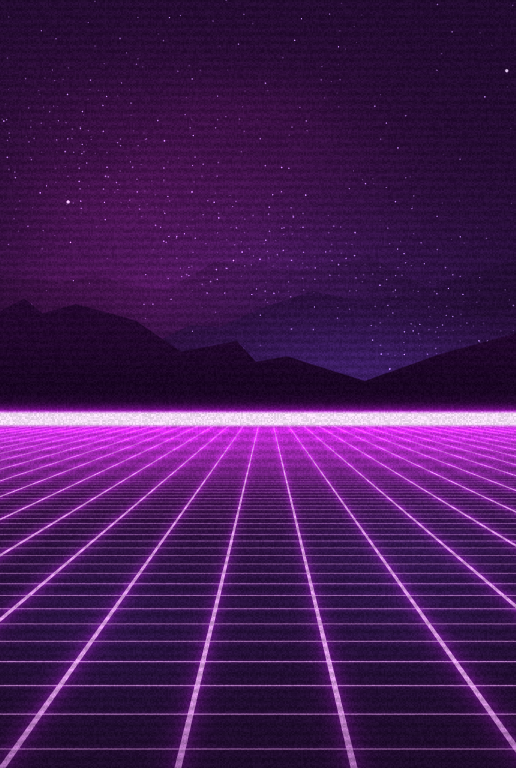
Write a Shadertoy shader that draws this background.

```glsl
// Neon night: a starry nebula sky over layered ridges, a white-hot horizon
// and a glowing perspective grid. Ridges are polylines, the grid is a plane
// projected by 1/depth, and scanlines plus grain finish the surface.

const float ASPECT = 0.672;          // design width over height
const float BAND_LOW = 0.4453;       // horizon band, in canvas heights
const float BAND_HIGH = 0.4635;
const vec2 VANISH = vec2(0.5155, 0.487);
const float COLUMN_GAP = 0.471;      // grid column width per unit depth
const float ROW_STEP = 0.2355;       // grid row step in inverse depth
const float ROW_SHIFT = 0.185;
const float SCANLINES = 90.0;
const float GRAIN_CELLS = 512.0;

const vec3 NIGHT = vec3(0.145, 0.045, 0.205);
const vec3 NEBULA_PINK = vec3(0.24, 0.045, 0.20);
const vec3 NEBULA_BLUE = vec3(0.14, 0.10, 0.29);
const vec3 RIDGE_DARK = vec3(0.105, 0.02, 0.15);
const vec3 GROUND = vec3(0.125, 0.045, 0.18);
const vec3 MAGENTA = vec3(0.83, 0.08, 0.93);
const vec3 LINE_PINK = vec3(0.93, 0.68, 0.96);
const vec3 BAND_WHITE = vec3(0.94, 0.85, 0.95);

const vec2 FRONT[12] = vec2[12](vec2(0, .595), vec2(.047, .611), vec2(.083, .592),
    vec2(.147, .604), vec2(.262, .583), vec2(.351, .542), vec2(.459, .556),
    vec2(.496, .529), vec2(.556, .536), vec2(.707, .504), vec2(.853, .539), vec2(1, .566));
const vec2 MIDDLE[12] = vec2[12](vec2(0, .52), vec2(.31, .557), vec2(.37, .577),
    vec2(.426, .574), vec2(.508, .599), vec2(.605, .621), vec2(.678, .611),
    vec2(.72, .609), vec2(.775, .615), vec2(.872, .599), vec2(.94, .587), vec2(1, .603));
const vec2 FAR[12] = vec2[12](vec2(0, .642), vec2(.116, .632), vec2(.184, .642),
    vec2(.252, .629), vec2(.32, .622), vec2(.417, .659), vec2(.484, .655),
    vec2(.581, .648), vec2(.717, .665), vec2(.833, .625), vec2(.92, .645), vec2(1, .661));

float hash(vec2 p) {
    vec3 q = fract(p.xyx * 0.1031);
    q += dot(q, q.yzx + 33.33);
    return fract((q.x + q.y) * q.z);
}

float noise(vec2 p) {
    vec2 i = floor(p), f = fract(p);
    f = f * f * (3.0 - 2.0 * f);
    return mix(mix(hash(i), hash(i + vec2(1, 0)), f.x),
               mix(hash(i + vec2(0, 1)), hash(i + 1.0), f.x), f.y);
}

float blob(vec2 uv, vec2 center, vec2 size) {
    vec2 q = (uv - center) / size;
    return exp(-dot(q, q));
}

// Coverage below a ridge polyline
float ridge(vec2 uv, vec2 line[12], float px) {
    float h = line[0].y;
    for (int i = 0; i < 11; i++) {
        float t = (uv.x - line[i].x) / (line[i + 1].x - line[i].x);
        if (t >= 0.0) h = mix(line[i].y, line[i + 1].y, min(t, 1.0));
    }
    return smoothstep(-px, px, h - uv.y);
}

// Scattered points, one candidate per cell
float stars(vec2 p, float cells, float density, float px) {
    vec2 id = floor(p * cells);
    vec2 spot = 0.2 + 0.6 * vec2(hash(id + 7.1), hash(id + 41.7));
    float size = 0.0006 + 0.0005 * hash(id + 19.3);
    float dist = length(fract(p * cells) - spot) / cells;
    float power = hash(id + 63.9);
    return step(hash(id), density) * (0.2 + 0.8 * power * power)
         * (1.0 - smoothstep(0.0, size + 0.7 * px, dist));
}

vec3 skyScene(vec2 uv, vec2 p, float px) {
    float cloud = 0.75 + 0.5 * noise(p * 7.0) * noise(p * 15.0 + 4.0);
    vec3 col = NIGHT + NEBULA_PINK * cloud * (0.75 * blob(uv, vec2(.33, .73), vec2(.40, .17))
             + 0.45 * blob(uv, vec2(.22, .61), vec2(.25, .07)));
    col += NEBULA_BLUE * cloud * 0.45 * blob(uv, vec2(.62, .62), vec2(.4, .12));
    vec3 haze = NEBULA_BLUE * 0.9 * blob(uv, vec2(.69, .50), vec2(.34, .085));
    col = mix(col, col * 0.87, ridge(uv, FAR, px));
    col = mix(col, NIGHT * 1.05 + haze, 0.8 * ridge(uv, MIDDLE, px));
    // Stars gather along a drifting diagonal
    float belt = blob(vec2(uv.y - 0.84 + 0.32 * uv.x, 0), vec2(0), vec2(.10, 1));
    float density = (0.08 + 0.32 * belt) * (0.35 + 1.2 * noise(p * 9.0));
    col += vec3(0.75, 0.62, 0.9) * (stars(p, 62.0, density, px) + stars(p + 3.7, 95.0, density * 0.5, px));
    vec2 lamp = vec2(ASPECT, 1);
    float bright = min(length(p - vec2(.132, .737) * lamp), length(p - vec2(.982, .908) * lamp));
    col += 0.8 * (1.0 - smoothstep(0.001, 0.0018 + px, bright));
    vec3 dark = mix(RIDGE_DARK, vec3(0.15, 0.03, 0.20), smoothstep(0.48, 0.58, uv.y));
    return mix(col, dark, ridge(uv, FRONT, px));
}

float lineMask(float dist, float halfWidth, float px) {
    float w = max(halfWidth, 0.5 * px);
    return clamp((w - dist) / px + 0.5, 0.0, 1.0) * min(1.0, 2.0 * halfWidth / px);
}

vec3 gridScene(vec2 uv, vec2 p, float px) {
    float depth = max(VANISH.y - uv.y, 0.03);
    vec3 col = GROUND + NEBULA_BLUE * (0.42 * blob(uv, vec2(.80, .26), vec2(.30, .14))
             + 0.35 * blob(uv, vec2(.20, .20), vec2(.28, .12)));
    float fall = max(BAND_LOW - uv.y, 0.0) / 0.065;
    float side = uv.x - VANISH.x;
    col = mix(col, MAGENTA, exp(-pow(fall, 1.4)) * (1.0 - 0.8 * side * side));
    // Rows blend to their mean where they become too dense
    float spacing = depth * depth * ROW_STEP;
    float row = 1.0 / (depth * ROW_STEP) - ROW_SHIFT;
    float rowDist = abs(fract(row + 0.5) - 0.5) * spacing;
    float rowHalf = 0.0022 * depth;
    float rows = mix(min(2.0 * rowHalf / spacing, 0.25), lineMask(rowDist, rowHalf, px), smoothstep(1.2, 3.0, spacing / px));
    // Columns fan out from the vanishing point
    float column = (p.x - VANISH.x * ASPECT) / (COLUMN_GAP * depth);
    float slope = COLUMN_GAP * (floor(column) + 0.5);
    float colDist = abs(fract(column) - 0.5) * COLUMN_GAP * depth * inversesqrt(1.0 + slope * slope);
    float cols = lineMask(colDist, 0.0095 * depth / (1.0 + 0.25 * abs(slope)), px);
    float fade = mix(0.65, 1.0, smoothstep(0.0, 0.13, uv.y));
    col += MAGENTA * fade * (0.40 * exp(-colDist / (0.025 * depth + 0.001)) + 0.10 * exp(-rowDist / 0.003) * smoothstep(0.1, 0.3, depth));
    col = mix(col, LINE_PINK, rows * 0.65 * fade);
    return mix(col, LINE_PINK, cols * 0.92 * fade);
}

void mainImage(out vec4 fragColor, in vec2 fragCoord) {
    vec2 uv = fragCoord / iResolution.xy;
    vec2 p = uv * vec2(ASPECT, 1.0);
    float px = 1.0 / iResolution.y;
    vec3 col = uv.y > BAND_LOW ? skyScene(uv, p, px) : gridScene(uv, p, px);
    col *= 1.0 - 0.16 * (0.5 + 0.5 * cos(6.28318 * SCANLINES * uv.y));
    // Horizon bloom and white core
    col += MAGENTA * 0.75 * exp(-max(uv.y - BAND_HIGH, 0.0) / 0.006) * step(BAND_LOW, uv.y);
    float core = smoothstep(BAND_LOW - 0.003, BAND_LOW + 0.003, uv.y)
               * (1.0 - smoothstep(BAND_HIGH - 0.003, BAND_HIGH + 0.003, uv.y));
    col = mix(col, BAND_WHITE, core);
    // Film grain
    float grain = hash(floor(p * GRAIN_CELLS) + 11.0) - 0.5;
    col += grain * (0.03 + 0.12 * col);
    fragColor = vec4(clamp(col, 0.0, 1.0), 1.0);
}
```
